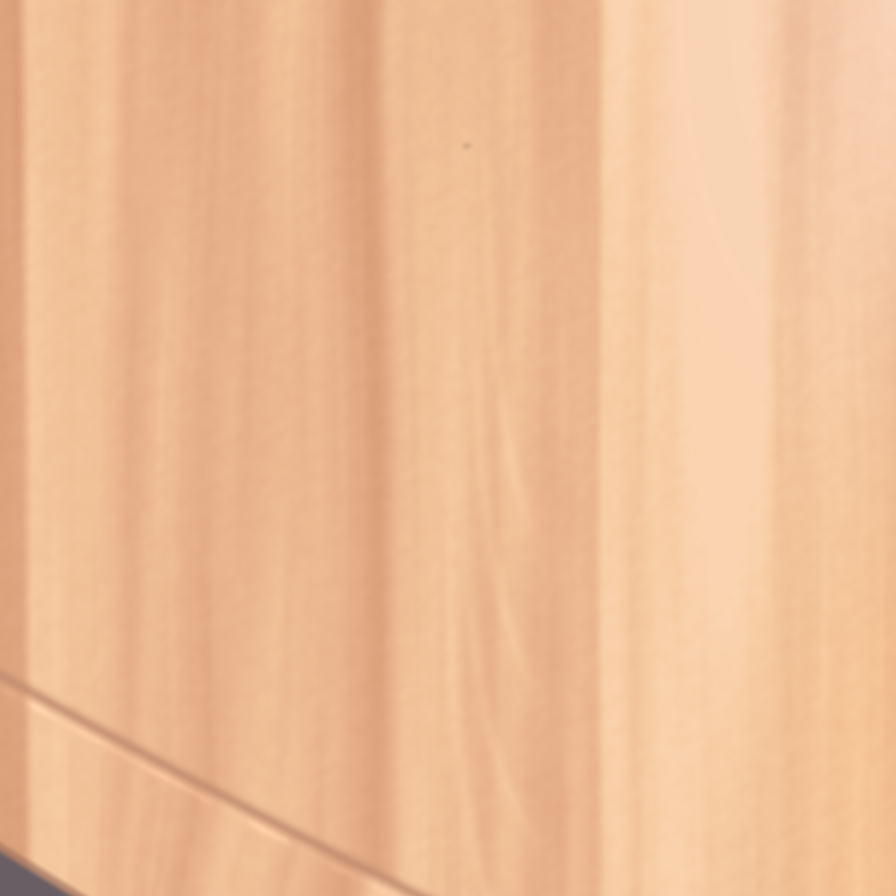
Give the GLSL for this texture, as a Shadertoy shader.

```glsl
// Pale, warm wood veneer with soft vertical streaks, crossed by a slanted groove.
// Broad bands set the tone, stretched noise adds fibres, and exponential curves
// form the arching grain; a gentle light washes in from the upper right.

float hash(vec2 p) {
    p = fract(p * vec2(0.1031, 0.1137));
    p += dot(p, p.yx + 33.33);
    return fract((p.x + p.y) * p.x * 7.31);
}

float noise(vec2 p) {
    vec2 cell = floor(p), f = fract(p);
    f = f * f * (3.0 - 2.0 * f);
    return mix(mix(hash(cell), hash(cell + vec2(1, 0)), f.x),
               mix(hash(cell + vec2(0, 1)), hash(cell + vec2(1, 1)), f.x), f.y);
}

// Signed noise stretched along the grain
float fibre(vec2 p, float across, float along) {
    return noise(p * vec2(across, along) + across) - 0.5;
}

// Broad bands: each entry is left edge, edge softness, tone
float bandTone(float x) {
    const vec3 bands[11] = vec3[11](
        vec3(0.027, 0.009, 0.60), vec3(0.130, 0.022, 0.36),
        vec3(0.205, 0.030, 0.27), vec3(0.275, 0.025, 0.50),
        vec3(0.355, 0.025, 0.28), vec3(0.398, 0.020, 0.10),
        vec3(0.442, 0.014, 0.54), vec3(0.600, 0.018, 0.25),
        vec3(0.672, 0.007, 0.70), vec3(0.735, 0.030, 0.87),
        vec3(0.862, 0.022, 0.52));
    float tone = -0.10;
    for (int i = 0; i < 11; i++) {
        vec3 b = bands[i];
        tone = mix(tone, b.z, smoothstep(b.x - b.y, b.x + b.y, x));
    }
    return tone;
}

// Nested arches that sweep right as they descend, darker on their right
float archedGrain(vec2 p) {
    float tone = 0.0;
    for (int i = 0; i < 4; i++) {
        float k = float(i);
        float foot = 0.40 - 0.17 * k;
        float rise = max(p.y - foot, 0.0);
        float curve = 0.596 - (0.056 + 0.014 * k) * (1.0 - exp(-rise / 0.14));
        float d = p.x - curve;
        float fade = smoothstep(foot - 0.04, foot + 0.08, p.y)
                   * (1.0 - smoothstep(0.2, 0.7, rise));
        float ridge = exp(-d * d / 0.00006);
        float shade = smoothstep(-0.002, 0.016, d) * (1.0 - smoothstep(0.03, 0.08, d));
        tone += fade * (0.12 * ridge - 0.13 * shade);
    }
    return tone;
}

vec3 woodColor(float tone) {
    vec3 c = mix(vec3(0.87, 0.65, 0.50), vec3(0.91, 0.70, 0.55), min(tone / 0.3, 1.0));
    c = mix(c, vec3(0.94, 0.75, 0.59), clamp((tone - 0.3) / 0.25, 0.0, 1.0));
    c = mix(c, vec3(0.97, 0.80, 0.64), clamp((tone - 0.55) / 0.25, 0.0, 1.0));
    return mix(c, vec3(0.98, 0.83, 0.69), clamp((tone - 0.8) / 0.2, 0.0, 1.0));
}

void mainImage(out vec4 fragColor, in vec2 fragCoord) {
    vec2 uv = fragCoord / iResolution.xy;

    // Groove line, and the lower strip with slightly shifted grain
    float groove = uv.y - (0.247 - 0.56 * uv.x + 0.07 * uv.x * uv.x);
    float strip = 1.0 - smoothstep(-0.004, 0.004, groove);
    float inner = smoothstep(0.05, 0.15, uv.x) * (1.0 - smoothstep(0.55, 0.65, uv.x));
    vec2 p = uv;
    p.x += 0.010 * (noise(vec2(uv.x * 4.0, uv.y * 2.5)) - 0.5);
    p.x += inner * 0.035 * (noise(uv * vec2(9.0, 2.2) + 7.0) - 0.5);
    p.x += 0.03 * (0.5 - uv.y) * inner * (1.0 - smoothstep(0.25, 0.4, uv.x));
    p.x += strip * 0.18 * (0.2 - uv.y) * smoothstep(0.08, 0.2, uv.x);

    // Bands, arches and three scales of fibre
    float tone = bandTone(p.x) + archedGrain(uv);
    tone += 0.32 * fibre(p, 20.0, 1.8);
    tone += 0.26 * fibre(p, 45.0, 1.9);
    tone += 0.11 * fibre(p, 100.0, 3.5);

    // Mottling and faint slanted pores
    vec2 slanted = vec2(uv.x + 0.5 * uv.y, uv.y - 0.5 * uv.x);
    tone += 0.08 * fibre(slanted, 55.0, 95.0);
    tone += 0.05 * fibre(uv, 150.0, 130.0);

    // Light from the upper right
    float glow = smoothstep(0.62, 1.0, uv.x) * smoothstep(0.35, 1.0, uv.y);
    tone += 0.20 * glow + 0.16 * smoothstep(0.66, 0.7, uv.x) * (uv.y - 0.4);
    vec3 color = woodColor(clamp(tone, -0.2, 1.0));
    color += vec3(-0.005, 0.0, 0.035) * glow;
    float warmth = smoothstep(0.8, 1.0, uv.x) * (1.0 - smoothstep(0.1, 0.65, uv.y));
    color += vec3(0.012, 0.004, -0.018) * warmth;

    // Small faint fleck
    float fleck = length((uv - vec2(0.521, 0.837)) * vec2(0.8, 1.0));
    color *= 1.0 - 0.11 * (1.0 - smoothstep(0.0, 0.007, fleck));

    // Shadowed groove with a worn, broken light lower lip
    float cut = exp(-pow(groove / 0.0075, 2.0));
    color = mix(color, vec3(0.76, 0.55, 0.44), 0.80 * cut);
    float lip = exp(-pow((groove + 0.014) / 0.005, 2.0));
    color += 0.07 * lip * noise(uv * 45.0);

    // Grey floor beyond the dark board edge
    float board = uv.y - (0.056 - 0.62 * uv.x);
    color = mix(color, vec3(0.62, 0.44, 0.36), 0.7 * (1.0 - smoothstep(-0.002, 0.009, board)));
    color = mix(color, vec3(0.41, 0.37, 0.39), 1.0 - smoothstep(-0.012, -0.001, board));

    fragColor = vec4(color, 1.0);
}
```
